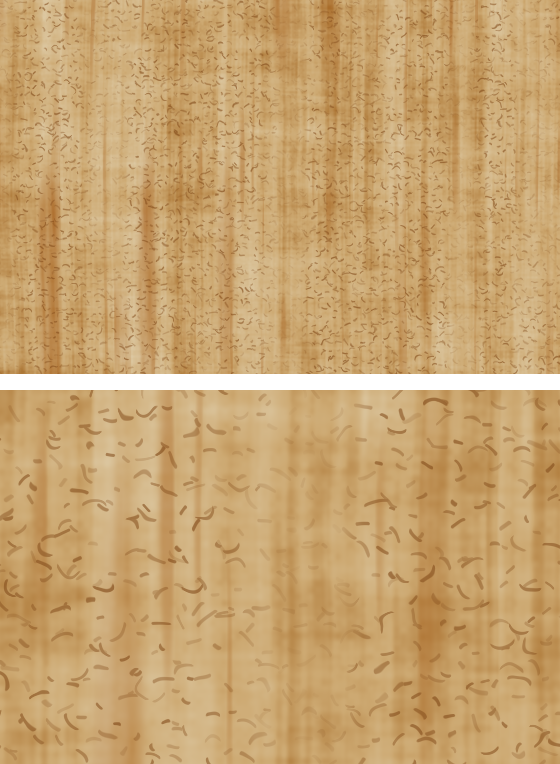
Top, the full canvas; bottom, a detail of the centre.
Write a Shadertoy shader that draws this texture.

```glsl
// Papyrus sheet: upright tan strips, fine fibres, faint cross layers and brown flecks.

const vec3 DARK_TAN  = vec3(0.68, 0.47, 0.215);
const vec3 MID_TAN   = vec3(0.803, 0.662, 0.445);
const vec3 PALE_TAN  = vec3(0.855, 0.765, 0.605);
const vec3 RUST      = vec3(0.66, 0.39, 0.13);
const vec3 FLECK_BROWN = vec3(0.50, 0.28, 0.09);

const float BASE_TONE      = 0.57;
const float STRIP_CONTRAST = 0.46;
const float FIBRE_CONTRAST = 0.26;
const float CROSS_CONTRAST = 0.24;
const float MOTTLE_CONTRAST = 0.26;
const vec2  FLECK_CELL     = vec2(0.021, 0.026);
const float FLECK_WIDTH    = 0.0013;
const float FLECK_STRENGTH = 0.62;

float hash(vec2 p) {
    vec3 q = fract(p.xyx * vec3(0.1031, 0.1030, 0.0973));
    q += dot(q, q.yzx + 33.33);
    return fract((q.x + q.y) * q.z);
}

float noise(vec2 p) {
    vec2 i = floor(p), f = fract(p);
    f = f * f * (3.0 - 2.0 * f);
    return mix(mix(hash(i), hash(i + vec2(1, 0)), f.x),
               mix(hash(i + vec2(0, 1)), hash(i + vec2(1, 1)), f.x), f.y);
}

// Noise centred on zero
float wave(vec2 p) { return noise(p) - 0.5; }

// Side-by-side strips with one crisp edge each; the tone drifts along the strip
float strips(vec2 p, float count, float seed) {
    float x = p.x * count + 1.6 * noise(vec2(p.x * count * 0.45, seed));
    float cell = floor(x), f = x - cell;
    float here = noise(vec2(cell * 7.0 + seed, p.y * 1.3 + seed));
    float next = noise(vec2(cell * 7.0 + 7.0 + seed, p.y * 1.3 + seed));
    return mix(here, next, smoothstep(0.68, 1.0, f)) - 0.5;
}

// Short curved marks lying in loose rows
float flecks(vec2 p, float seed, float pixel) {
    float cover = 0.0;
    vec2 home = floor(p / FLECK_CELL);
    for (int j = -1; j <= 1; j++)
    for (int i = -1; i <= 1; i++) {
        vec2 id = home + vec2(i, j);
        vec2 key = id + seed;
        float r1 = hash(key), r2 = hash(key + 37.7), r3 = hash(key + 71.3);
        vec2 centre = (id + 0.5 + vec2(r1 - 0.5, 0.7 * (r2 - 0.5))) * FLECK_CELL;
        float angle = (r3 - 0.55) * 2.1;
        float c = cos(angle), s = sin(angle);
        vec2 q = mat2(c, -s, s, c) * (p - centre);
        q.y += (r1 - 0.5) * 130.0 * q.x * q.x;
        float halfLength = mix(0.002, 0.009, r2 * r2);
        float d = length(vec2(max(abs(q.x) - halfLength, 0.0), q.y));
        float ink = 1.0 - smoothstep(FLECK_WIDTH - 0.5 * pixel, FLECK_WIDTH + pixel, d);
        cover = max(cover, ink * mix(0.25, 1.0, hash(key + 113.1)) * step(0.22, hash(key + 151.9)));
    }
    return cover;
}

void mainImage(out vec4 fragColor, in vec2 fragCoord) {
    float pixel = 1.0 / iResolution.y;
    vec2 p = fragCoord * pixel;

    // Strips lean and wander slightly
    vec2 g = p + 4.0;
    g.x += 0.022 * wave(vec2(p.x * 2.5, p.y * 1.7)) - 0.012 * p.y;
    g.x += 0.003 * wave(vec2(p.x * 14.0, p.y * 9.0));

    // Upright strips, broad to narrow
    float tone = BASE_TONE;
    tone += STRIP_CONTRAST * (0.75 * strips(g, 8.0, 3.0) + 0.85 * strips(g, 21.0, 17.0)
                            + 0.55 * strips(g, 48.0, 41.0));
    tone += 0.22 * wave(vec2(g.x * 2.2, g.y * 0.8));

    // Fine fibres
    tone += FIBRE_CONTRAST * (0.7 * wave(vec2(g.x * 95.0, g.y * 3.0))
                            + 0.7 * wave(vec2(g.x * 190.0, g.y * 6.0)));

    // Cross layer showing through
    float sag = 0.012 * wave(p * vec2(3.0, 2.0));
    float crossY = p.y + sag;
    tone += CROSS_CONTRAST * (0.8 * wave(vec2(p.x * 2.5, crossY * 17.0))
                            + 0.7 * wave(vec2(p.x * 7.0, crossY * 48.0))
                            + 0.5 * wave(vec2(p.x * 14.0, crossY * 150.0)));

    // Mottling and grain
    tone += MOTTLE_CONTRAST * (0.7 * wave(p * vec2(24.0, 17.0)) + 0.5 * wave(p * vec2(70.0, 60.0))
                             + 0.35 * wave(p * 170.0));

    vec3 colour = mix(DARK_TAN, MID_TAN, clamp(tone * 2.0, -0.2, 1.0));
    colour = mix(colour, PALE_TAN, clamp(tone * 2.0 - 1.0, 0.0, 1.15));

    // Rust stains and thin dark veins along the grain
    float stain = smoothstep(0.69, 0.92, noise(vec2(g.x * 15.0, g.y * 1.4 + 9.0)));
    stain *= 0.5 + 0.8 * noise(vec2(g.x * 110.0, g.y * 5.0));
    float vein = smoothstep(0.78, 0.96, noise(vec2(g.x * 75.0, g.y * 2.2 + 5.0)));
    vein *= noise(vec2(g.x * 20.0, g.y * 7.0));
    colour = mix(colour, RUST, clamp(0.48 * stain + 0.5 * vein, 0.0, 0.85));

    // Flecks, denser in some strips
    float density = 0.25 + 0.75 * smoothstep(0.25, 0.65, noise(vec2(g.x * 13.0, g.y * 1.1 + 30.0)));
    vec2 bent = p + 0.005 * vec2(wave(p * 90.0), wave(p * 80.0 + 7.0));
    float mark = max(flecks(bent, 11.0, pixel), flecks(bent + vec2(0.009, 0.014), 203.0, pixel));
    colour = mix(colour, FLECK_BROWN, FLECK_STRENGTH * density * mark);

    fragColor = vec4(clamp(colour, 0.0, 1.0), 1.0);
}
```
